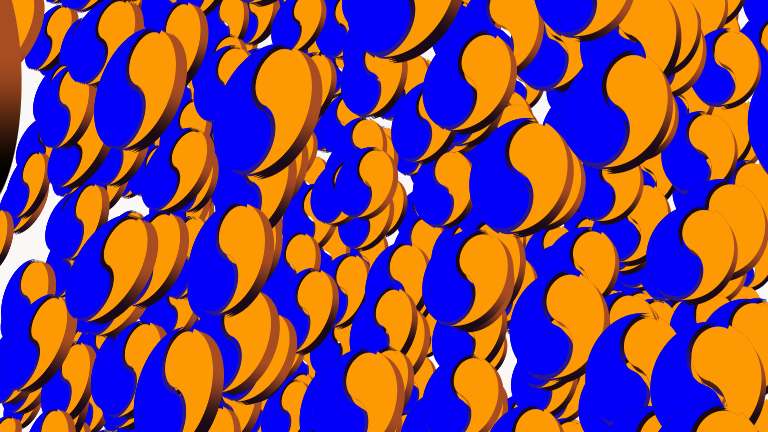
This pattern is drawn by a WebGL 1 fragment shader. Its source:

```glsl
precision highp float;

uniform vec2 u_resolution;

const vec3 ORANGE = vec3(0.99, 0.60, 0.01);
const vec3 BLUE   = vec3(0.01, 0.00, 0.98);
const vec3 DARK   = vec3(0.10, 0.04, 0.09);
const vec3 BROWN  = vec3(0.66, 0.30, 0.13);
const vec3 PURPLE = vec3(0.17, 0.09, 0.55);
const vec3 PAPER  = vec3(0.98, 0.97, 0.97);

const int   LAYERS     = 10;
const float NEAR_CELL  = 0.30;              // cell size of the front layer
const float FAR_CELL   = 0.13;              // cell size of the back layer
const float RADIUS     = 0.52;              // disc radius in cells
const float JITTER     = 0.55;
const float LEAN       = 0.42;              // tilt of the long axis
const vec2  SQUASH     = vec2(0.47, 0.93);  // disc width at left and right
const vec2  DEPTH_LEFT  = vec2(0.20, -0.05); // visible thickness at left
const vec2  DEPTH_RIGHT = vec2(0.06, -0.12); // visible thickness at right
const float BLUE_GAP   = 0.03;
const float ORANGE_GAP = 0.06;

vec2 hash2(vec2 p) {
  vec2 q = vec2(dot(p, vec2(127.1, 311.7)), dot(p, vec2(269.5, 183.3)));
  return fract(sin(q) * 43758.5453);
}

mat2 turn(float a) {
  float c = cos(a), s = sin(a);
  return mat2(c, s, -s, c);
}

float cover(float d, float pixel) {
  return clamp(0.5 - d / pixel, 0.0, 1.0);
}

// Distances to the blue (x) and orange (y) halves of a unit disc.
vec2 commas(vec2 p) {
  float disc = length(p) - 1.0;
  float low  = length(p + vec2(0.0, 0.5)) - 0.5;
  float high = length(p - vec2(0.0, 0.5)) - 0.5;
  float wave = max(min(p.x, low), -high);
  return vec2(max(disc, wave + BLUE_GAP), max(disc, ORANGE_GAP - wave));
}

// Puts a colour beneath what is already drawn (premultiplied).
vec4 under(vec4 top, vec3 color, float alpha) {
  return top + (1.0 - top.a) * alpha * vec4(color, 1.0);
}

// One thick disc; p and pixel are in units of its radius.
vec4 addDisc(vec4 acc, vec2 p, float across, vec2 rnd, float pixel) {
  float squash = mix(SQUASH.x, SQUASH.y, across) + 0.1 * (rnd.x - 0.5);
  mat2 lean = turn(LEAN + 0.3 * (rnd.y - 0.5));
  vec2 narrow = vec2(squash, 1.0);
  vec2 q = lean * p / narrow;
  vec2 depth = lean * mix(DEPTH_LEFT, DEPTH_RIGHT, across) / narrow;
  float blur = pixel / mix(squash, 1.0, 0.4);

  vec2 face = commas(q);
  acc = under(acc, BLUE, cover(face.x, blur));
  acc = under(acc, ORANGE, cover(face.y, blur));

  // Side walls: the halves swept along the depth.
  vec2 wall = face;
  for (int k = 1; k <= 4; k++) {
    wall = min(wall, commas(q - depth * float(k) * 0.25));
  }
  float light = smoothstep(-0.55, 0.35, q.y + 0.9 * (rnd.x - 0.5));
  acc = under(acc, mix(DARK, BROWN, light), cover(wall.y, blur));
  float glow = smoothstep(0.5, -0.3, q.y + rnd.y - 0.5);
  return under(acc, mix(DARK, PURPLE, glow), cover(wall.x, blur));
}

void main() {
  vec2 uv = gl_FragCoord.xy / u_resolution.y;
  float aspect = u_resolution.x / u_resolution.y;
  float pixel = 1.0 / u_resolution.y;
  vec4 acc = vec4(0.0);

  // Shaded rim of a very near disc at the left border.
  vec2 rim = (uv - vec2(-0.06, 0.81)) / vec2(0.11, 0.31);
  vec3 rimColor = mix(vec3(0.0), BROWN, smoothstep(0.58, 0.88, uv.y));
  acc = under(acc, rimColor, cover(length(rim) - 1.0, pixel / 0.11));

  // Scattered discs, front layer first.
  for (int n = 0; n < LAYERS; n++) {
    if (acc.a > 0.995) break;
    float layer = float(n);
    float back = layer / float(LAYERS - 1);
    float cell = mix(NEAR_CELL, FAR_CELL, pow(back, 0.6));
    mat2 grid = turn(0.25 + 0.13 * sin(layer * 2.4));
    vec2 shift = hash2(vec2(layer, 7.3)) * 9.0;
    vec2 g = grid * uv / cell + shift;

    for (int j = -1; j <= 1; j++) {
      for (int i = -1; i <= 1; i++) {
        vec2 id = floor(g) + vec2(float(i), float(j));
        vec2 rnd = hash2(id + layer * 17.0);
        vec2 pick = hash2(id + layer * 31.0 + 5.7);
        vec2 offset = g - id - 0.5 - JITTER * (rnd - 0.5);
        vec2 p = offset * grid * cell;   // vector times matrix turns back
        float across = clamp((uv.x - p.x) / aspect, 0.0, 1.0);
        float inner = smoothstep(-0.03, 0.15, across) * smoothstep(1.04, 0.84, across);
        float density = mix(0.38, 0.9, back) * mix(0.4, 1.0, inner);
        if (pick.x < density) {
          float radius = cell * RADIUS * mix(0.85, 1.08, pick.y);
          acc = addDisc(acc, p / radius, across, rnd, pixel / radius);
        }
      }
    }
  }
  gl_FragColor = vec4(under(acc, PAPER, 1.0).rgb, 1.0);
}
```
